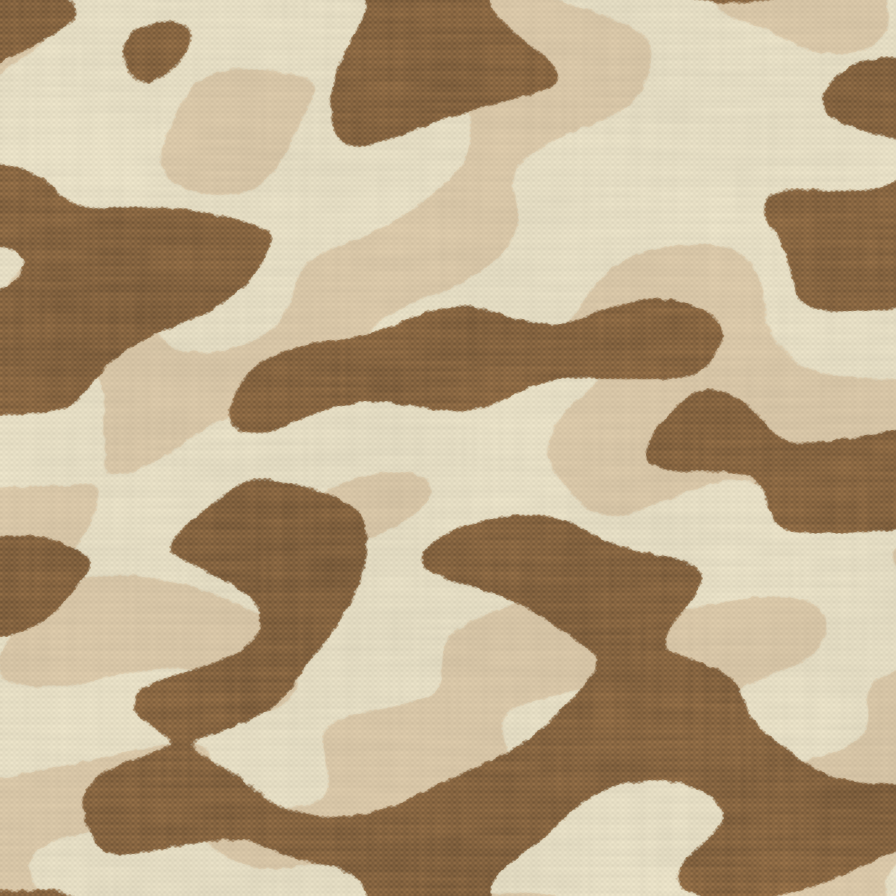
Write a WebGL 1 fragment shader that draws this pattern.

```glsl
precision highp float;
// Desert camouflage cloth: brown and tan patches over cream, with a fine weave.
// Each patch layer is a sum of sines at whole frequencies, scaled to unit spread,
// cut at a level that sets its share and turned into a distance to the outline.
uniform vec2 u_resolution;

const vec3 CREAM = vec3(0.89, 0.86, 0.76);
const vec3 TAN = vec3(0.84, 0.77, 0.65);
const vec3 BROWN = vec3(0.52, 0.39, 0.25);

const vec2 PATCH_FREQUENCY = vec2(2.3, 3.9); // typical waves per canvas
const float PATCH_TILT = 0.12;               // limbs rise to the right
const float BROWN_LEVEL = 0.33;              // in standard deviations
const float TAN_LEVEL = 0.31;
const float BROWN_SEED = 17.0;
const float TAN_SEED = 61.0;
const float EDGE_SOFTNESS = 0.0016;
const float EDGE_FRAY = 0.0016;

const float THREADS = 170.0;                 // weave repeats per canvas
const float LIGHT_TEXTURE = 0.030;
const float BROWN_TEXTURE = 0.105;
const float TAU = 6.2831853;

float hash(vec2 p) {
  vec3 q = fract(p.xyx * vec3(0.1031, 0.1030, 0.0973));
  q += dot(q, q.yzx + 33.33);
  return fract((q.x + q.y) * q.z);
}

// Smooth noise from -1 to 1.
float softNoise(vec2 p) {
  vec2 cell = floor(p);
  vec2 f = fract(p);
  f = f * f * (3.0 - 2.0 * f);
  float low = mix(hash(cell), hash(cell + vec2(1.0, 0.0)), f.x);
  float high = mix(hash(cell + vec2(0.0, 1.0)), hash(cell + 1.0), f.x);
  return 2.0 * mix(low, high, f.y) - 1.0;
}

// Approximate signed distance to the patch outlines, positive inside.
float patchDistance(vec2 p, float level, float seed) {
  p.y -= PATCH_TILT * p.x;
  float height = 0.0;
  float variance = 0.0;
  vec2 slope = vec2(0.0);
  for (int i = -5; i <= 5; i++) {
    for (int j = 1; j <= 8; j++) {
      vec2 wave = vec2(float(i), float(j));
      vec2 r = wave / PATCH_FREQUENCY;
      float amplitude = length(r) * exp(-0.6 * dot(r, r));
      float angle = TAU * (dot(wave, p) + hash(wave + seed));
      height += amplitude * cos(angle);
      slope -= amplitude * TAU * wave * sin(angle);
      variance += 0.5 * amplitude * amplitude;
    }
  }
  float spread = sqrt(variance);
  return (height - level * spread) / (length(slope) + 2.0 * spread);
}

// Crossing threads, uneven yarn and broad mottling, centred on zero.
float clothTexture(vec2 p, float weave) {
  float yarn = softNoise(p * vec2(16.0, THREADS))
             + 0.6 * softNoise(p.yx * vec2(14.0, THREADS) + 31.0);
  float mottle = softNoise(p * vec2(7.0, 11.0) + 5.0)
               + 0.5 * softNoise(p * vec2(25.0, 34.0) + 9.0);
  return 0.85 * weave + 0.45 * yarn + 0.30 * mottle;
}

void main() {
  vec2 p = gl_FragCoord.xy / u_resolution.y;
  float pixel = 1.0 / u_resolution.y;

  // The weave fades out where its threads become too small to draw.
  vec2 thread = TAU * THREADS * p;
  float resolved = smoothstep(1.8, 2.8, u_resolution.y / THREADS);
  float weave = resolved * (sin(thread.x) * sin(thread.y) + 0.35 * sin(thread.y));

  // Patch masks with slightly frayed, smooth edges.
  float fray = EDGE_FRAY * (0.5 * weave + softNoise(p * 120.0));
  float edge = max(EDGE_SOFTNESS, 0.8 * pixel);
  float brownDistance = patchDistance(p, BROWN_LEVEL, BROWN_SEED) + fray;
  float tanDistance = patchDistance(p, TAN_LEVEL, TAN_SEED) + fray;
  float brownMask = smoothstep(-edge, edge, brownDistance);
  float tanMask = smoothstep(-edge, edge, tanDistance);

  // Dyes, then the cloth relief, which shows most in the brown.
  vec3 color = mix(mix(CREAM, TAN, tanMask), BROWN, brownMask);
  float relief = mix(LIGHT_TEXTURE, BROWN_TEXTURE, brownMask);
  color *= 1.0 + relief * clothTexture(p, weave);

  gl_FragColor = vec4(clamp(color, 0.0, 1.0), 1.0);
}
```
